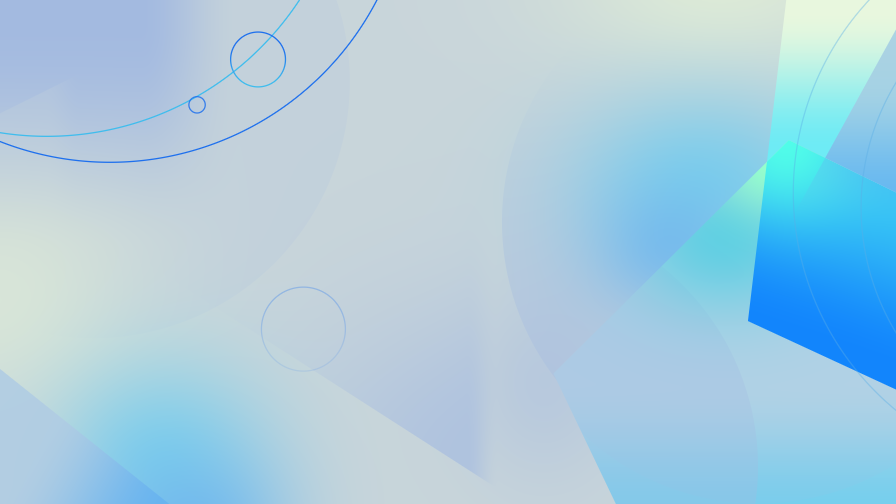
Give the GLSL for this background, as a WebGL 1 fragment shader.

```glsl
precision highp float;
// Soft pastel background with blurred glows, translucent facets, large discs and thin rings.

uniform vec2 u_resolution;

// Palette
const vec3 MIST = vec3(0.785, 0.835, 0.855);
const vec3 CREAM = vec3(0.88, 0.93, 0.84);
const vec3 PERIWINKLE = vec3(0.64, 0.73, 0.88);
const vec3 SKY = vec3(0.46, 0.81, 0.93);
const vec3 AZURE = vec3(0.40, 0.70, 0.94);
const vec3 ICE = vec3(0.70, 0.83, 0.90);
const vec3 TEAL = vec3(0.36, 0.81, 0.89);
const vec3 MINT = vec3(0.58, 1.00, 0.80);
const vec3 AQUA = vec3(0.32, 1.00, 0.91);
const vec3 CYAN = vec3(0.43, 0.92, 0.96);
const vec3 BLUE = vec3(0.07, 0.52, 0.99);
const vec3 LINE_BLUE = vec3(0.12, 0.44, 0.93);
const vec3 LINE_CYAN = vec3(0.25, 0.74, 0.93);

// Layout, in canvas heights
const float DISC_RADIUS = 0.509;
const float LINE_HALF_WIDTH = 0.0013;
const vec2 FACET_LEFT = vec2(1.098, 0.259);
const vec2 FACET_TOP = vec2(1.565, 0.722);
const vec2 FACET_RIGHT = vec2(1.778, 0.618);
const vec2 FACET_BASE = vec2(1.222, 0.0);
const vec2 SHEET_LOW = vec2(1.484, 0.363);
const vec2 SHEET_TOP = vec2(1.560, 1.0);
const vec2 SHEET_RIGHT = vec2(1.778, 0.227);
const vec2 WEDGE_LOW = vec2(1.574, 0.572);
const vec2 WEDGE_TOP = vec2(1.778, 0.942);

float pixel;

float cover(float d) {
  return clamp(0.5 + d / pixel, 0.0, 1.0);
}

// Smooth mask of the half plane to the right of the line from a to b
float rightOf(vec2 p, vec2 a, vec2 b) {
  vec2 e = normalize(b - a);
  return cover(e.y * (p.x - a.x) - e.x * (p.y - a.y));
}

float disc(vec2 p, vec2 center, float radius) {
  return cover(radius - length(p - center));
}

float ring(vec2 p, vec2 center, float radius) {
  return cover(LINE_HALF_WIDTH - abs(length(p - center) - radius));
}

float glow(vec2 p, vec2 center, vec2 size) {
  vec2 q = (p - center) / size;
  return exp(-dot(q, q));
}

// Blurred colour fields, discs and faint corner facets
vec3 backdrop(vec2 p) {
  vec3 c = MIST;
  c = mix(c, CREAM, 0.65 * glow(p, vec2(0.0, 0.40), vec2(0.30, 0.24)));
  c = mix(c, CREAM, 0.85 * glow(p, vec2(1.43, 1.02), vec2(0.32, 0.17)));

  float leftDisc = disc(p, vec2(0.185, 0.838), DISC_RADIUS);
  c = mix(c, PERIWINKLE, 0.15 * leftDisc * smoothstep(0.0, 0.6, p.x));
  float corner = (1.0 - smoothstep(0.28, 0.48, p.x)) * smoothstep(0.50, 0.95, p.y);
  float fold = rightOf(p, vec2(0.127, 0.838), vec2(0.0, 0.775));
  float foldFade = 1.0 - smoothstep(0.09, 0.16, p.x);
  c = mix(c, PERIWINKLE, corner * mix(1.0, 0.75 + 0.25 * fold, foldFade));

  // Lower left glow and its sharp facet
  c = mix(c, SKY, 0.85 * glow(p, vec2(0.32, 0.09), vec2(0.21, 0.20)));
  c = mix(c, AZURE, 0.80 * glow(p, vec2(0.39, -0.06), vec2(0.18, 0.16)));
  float flap = rightOf(p, vec2(0.069, 0.213), vec2(0.336, 0.0));
  vec3 flapColor = mix(vec3(0.69, 0.80, 0.89), AZURE, smoothstep(0.0, 0.34, p.x - p.y * 0.6));
  c = mix(c, flapColor, 0.9 * flap);

  // Central facet, strongest at its lower corner
  float center = rightOf(p, vec2(0.9375, 0.0625), vec2(0.613, 0.271));
  center *= 1.0 - smoothstep(0.925, 0.99, p.x);
  c = mix(c, PERIWINKLE, 0.65 * center * glow(p, vec2(0.92, 0.08), vec2(0.34, 0.31)));
  c = mix(c, PERIWINKLE, 0.45 * glow(p, vec2(1.08, 0.24), vec2(0.16, 0.20)));

  // Right disc and the glow over it
  float rightDisc = disc(p, vec2(1.505, 0.56), DISC_RADIUS);
  c = mix(c, PERIWINKLE, 0.35 * rightDisc * (1.0 - smoothstep(0.45, 0.95, p.y)));
  c = mix(c, SKY, 0.88 * glow(p, vec2(1.40, 0.64), vec2(0.26, 0.18)));
  return mix(c, AZURE, 0.65 * glow(p, vec2(1.33, 0.51), vec2(0.15, 0.13)));
}

// Pale facet with a mint tip and a cyan foot
vec3 facetColor(vec2 p) {
  vec3 c = mix(SKY, ICE, smoothstep(-0.02, 0.24, p.y));
  c = mix(c, PERIWINKLE, 0.30 * disc(p, vec2(0.995, 0.074), DISC_RADIUS));
  c = mix(c, PERIWINKLE, 0.10 * disc(p, vec2(1.505, 0.51), DISC_RADIUS));
  c = mix(c, TEAL, 0.95 * glow(p, vec2(1.44, 0.53), vec2(0.20, 0.15)));
  return mix(c, MINT, glow(p, vec2(1.53, 0.68), vec2(0.10, 0.10)));
}

void main() {
  vec2 p = gl_FragCoord.xy / u_resolution.y;
  pixel = 1.0 / u_resolution.y;

  float facet = rightOf(p, FACET_LEFT, FACET_TOP) * rightOf(p, FACET_TOP, FACET_RIGHT)
    * rightOf(p, FACET_BASE, FACET_LEFT);
  float sheet = rightOf(p, SHEET_LOW, SHEET_TOP);
  float wedge = rightOf(p, WEDGE_LOW, WEDGE_TOP);

  // Upper sheet, crossed by the wedge
  vec3 upper = mix(CYAN, vec3(0.91, 0.97, 0.87), smoothstep(0.70, 0.98, p.y));
  vec3 wedgeColor = mix(AZURE, vec3(0.65, 0.81, 0.89), smoothstep(0.60, 0.84, p.y));
  upper = mix(upper, wedgeColor, 0.9 * wedge);
  vec3 color = mix(backdrop(p), upper, sheet);
  color = mix(color, facetColor(p), facet);

  // Saturated overlap of sheet and facet
  float slope = p.y + 0.35 * (p.x - 1.5);
  vec3 overlap = mix(BLUE, vec3(0.22, 0.77, 0.96), smoothstep(0.36, 0.72, slope));
  overlap = mix(overlap, AQUA, 0.95 * glow(p, vec2(1.56, 0.72), vec2(0.14, 0.14)));
  overlap = mix(overlap, AZURE, 0.35 * wedge * smoothstep(0.54, 0.70, p.y));
  color = mix(color, overlap, facet * sheet * rightOf(p, SHEET_RIGHT, SHEET_LOW));

  // Thin rings
  color = mix(color, LINE_CYAN, ring(p, vec2(0.093, 1.329), 0.5995));
  color = mix(color, LINE_BLUE, ring(p, vec2(0.218, 1.275), 0.597));
  vec3 ringColor = mix(LINE_CYAN, LINE_BLUE, smoothstep(0.83, 0.91, p.y));
  color = mix(color, ringColor, ring(p, vec2(0.512, 0.882), 0.0544));
  color = mix(color, LINE_BLUE, 0.85 * ring(p, vec2(0.391, 0.792), 0.0162));
  float fade = mix(0.2, 0.5, smoothstep(0.27, 0.42, p.y));
  color = mix(color, vec3(0.38, 0.60, 0.91), fade * ring(p, vec2(0.602, 0.347), 0.0833));
  float farRings = ring(p, vec2(2.134, 0.618), 0.560) + ring(p, vec2(2.1875, 0.588), 0.479);
  color = mix(color, vec3(0.35, 0.68, 0.90), 0.4 * farRings);

  gl_FragColor = vec4(color, 1.0);
}
```
